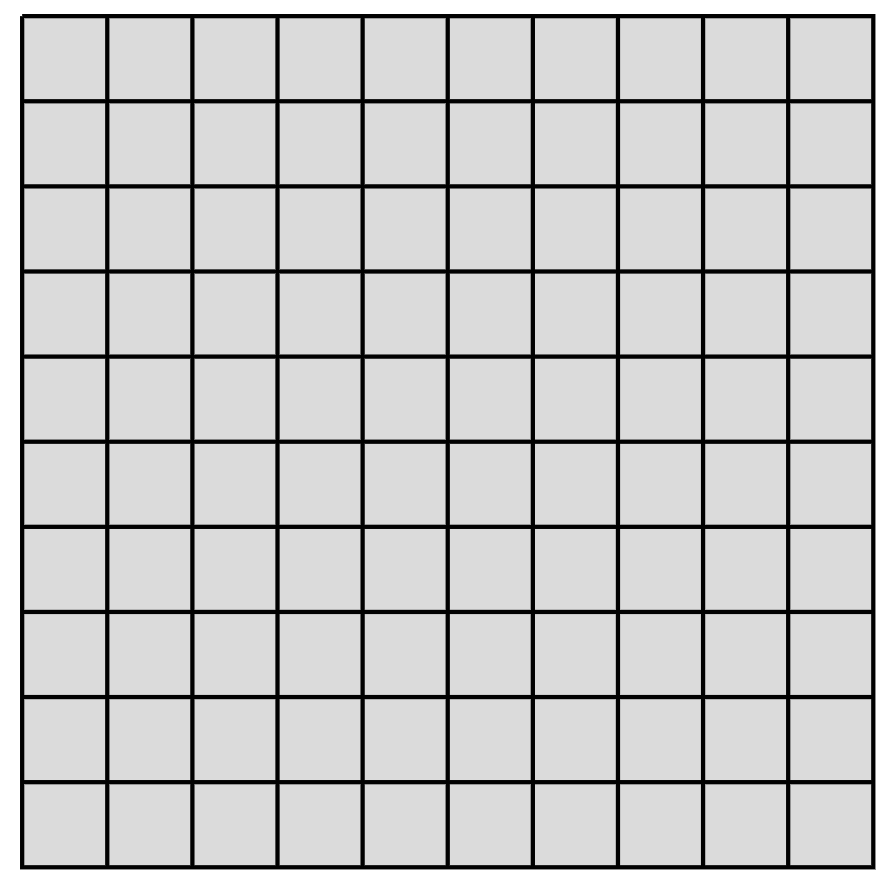
Write a Shadertoy shader that draws this pattern.

```glsl
// Draws a ten by ten grid of pale grey squares ruled in black on white.

// Lengths are fractions of the canvas height
const float CELL_COUNT = 10.0;                // cells across and down
const float CELL_PITCH = 0.09542;             // spacing of the ruled lines
const float LINE_WIDTH = 0.0048;
const vec2 GRID_CENTER = vec2(0.4997, 0.5048); // fraction of canvas size
const vec3 PAPER_COLOR = vec3(1.0);
const vec3 CELL_COLOR = vec3(0.859);
const vec3 LINE_COLOR = vec3(0.005);

// Signed distance to a centred square
float squareDistance(vec2 p, float halfSide) {
    vec2 d = abs(p) - halfSide;
    return length(max(d, 0.0)) + min(max(d.x, d.y), 0.0);
}

// Signed distance to the ruled lines, borders included
float gridLineDistance(vec2 p, float halfSide) {
    vec2 cell = p / CELL_PITCH + 0.5 * CELL_COUNT;
    vec2 nearestLine = clamp(floor(cell + 0.5), 0.0, CELL_COUNT);
    vec2 offset = abs(cell - nearestLine) * CELL_PITCH;
    float lines = min(offset.x, offset.y) - 0.5 * LINE_WIDTH;

    // Trim at the outer border, with square corners
    vec2 overhang = abs(p) - halfSide - 0.5 * LINE_WIDTH;
    float border = max(overhang.x, overhang.y);

    // The border stroke has an open joint at the upper left corner
    vec2 corner = vec2(-p.x, p.y) - halfSide;
    float openJoint = min(corner.x, corner.y);
    return max(max(lines, border), openJoint);
}

// Antialiased coverage over one pixel
float coverage(float dist, float pixelSize) {
    return clamp(0.5 - dist / pixelSize, 0.0, 1.0);
}

void mainImage(out vec4 fragColor, in vec2 fragCoord) {
    float pixelSize = 1.0 / iResolution.y;
    vec2 p = (fragCoord - GRID_CENTER * iResolution.xy) * pixelSize;
    float halfSide = 0.5 * CELL_COUNT * CELL_PITCH;

    // Grey panel, then the ruling over it
    float panel = coverage(squareDistance(p, halfSide), pixelSize);
    float ink = coverage(gridLineDistance(p, halfSide), pixelSize);
    vec3 color = mix(PAPER_COLOR, CELL_COLOR, panel);
    color = mix(color, LINE_COLOR, ink);
    fragColor = vec4(color, 1.0);
}
```
